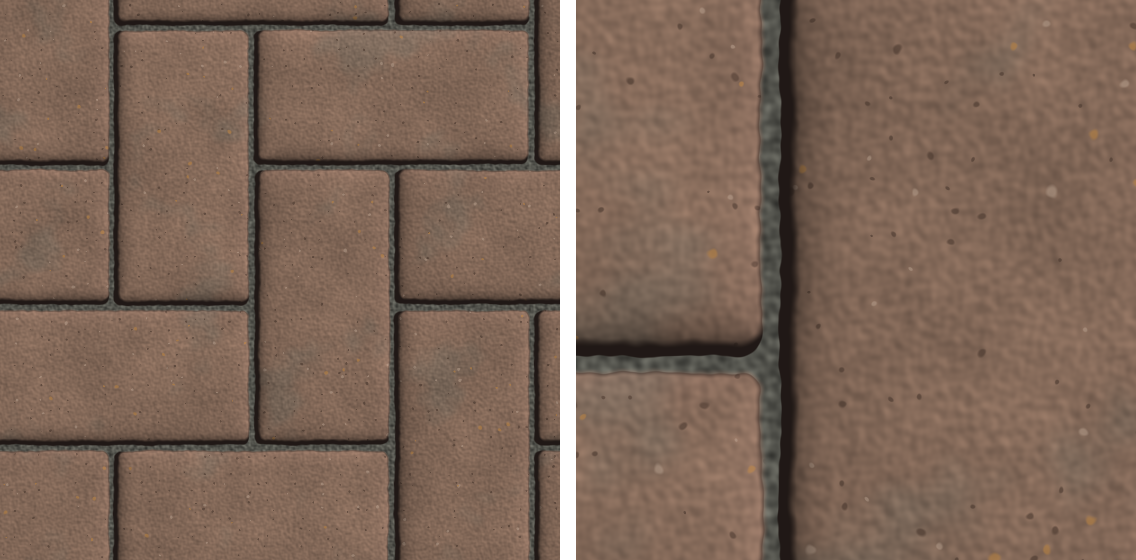
Left, the full canvas; right, a detail of the centre.
Reproduce this texture procedurally as a WebGL 1 fragment shader.

```glsl
precision highp float;

uniform vec2 u_resolution;

// Layout, lengths in paver widths
const float CELLS = 4.0;
const vec2 LAYOUT_SHIFT = vec2(0.794, 0.802);
const float JOINT_HALF = 0.020;
const float CORNER_RADIUS = 0.05;
const float SIDE_SHIFT = 0.017;
const float PLACEMENT_JITTER = 0.010;
const float EDGE_WOBBLE = 0.012;
const float EDGE_CHIPPING = 0.007;

// Colours
const vec3 CLAY = vec3(0.505, 0.403, 0.340);
const vec3 ROSY_RIM = vec3(0.075, 0.055, 0.052);
const vec3 GREY_STAIN = vec3(0.455, 0.405, 0.355);
const vec3 SIDE_SHADOW = vec3(0.125, 0.095, 0.085);
const vec3 MORTAR = vec3(0.325, 0.325, 0.300);
const vec3 OCHRE = vec3(0.68, 0.49, 0.27);
const vec3 PALE_GRIT = vec3(0.70, 0.61, 0.54);
const vec3 PIT = vec3(0.30, 0.23, 0.19);

// Surface wear
const vec2 TOWARD_LIGHT = vec2(0.0022, 0.0026);
const float RELIEF = 0.13;
const float GRAIN = 0.13;
const float MOTTLE = 0.11;
const float TONE_SPREAD = 0.06;

float hash(vec2 p) {
  vec3 q = fract(p.xyx * vec3(0.1031, 0.1030, 0.0973));
  q += dot(q, q.yzx + 33.33);
  return fract((q.x + q.y) * q.z);
}

float cornerSlope(vec2 cell, vec2 offset, float period) {
  float angle = 6.2832 * hash(mod(cell, period) + period * 1.7);
  return dot(vec2(cos(angle), sin(angle)), offset);
}

// Gradient noise that wraps at the canvas border
float noise(vec2 uv, float period) {
  vec2 p = uv * period;
  vec2 i = floor(p);
  vec2 f = p - i;
  vec2 w = f * f * f * (f * (f * 6.0 - 15.0) + 10.0);
  vec2 e = vec2(1.0, 0.0);
  float low = mix(cornerSlope(i, f, period), cornerSlope(i + e.xy, f - e.xy, period), w.x);
  float high = mix(cornerSlope(i + e.yx, f - e.yx, period), cornerSlope(i + e.xx, f - e.xx, period), w.x);
  return mix(low, high, w.y);
}

float surfaceHeight(vec2 uv) {
  return 0.6 * noise(uv, 96.0) + 0.7 * noise(uv, 190.0);
}

float roundedBox(vec2 p, vec2 halfSize) {
  vec2 d = abs(p) - halfSize + CORNER_RADIUS;
  return length(max(d, 0.0)) + min(max(d.x, d.y), 0.0) - CORNER_RADIUS;
}

// Sparse random dots, one candidate per grid cell
float specks(vec2 uv, float grid, float chance, float seed) {
  vec2 p = uv * grid;
  vec2 id = mod(floor(p), grid) + seed;
  vec2 centre = 0.25 + 0.5 * vec2(hash(id), hash(id + 17.3));
  float radius = mix(0.07, 0.20, hash(id + 41.9));
  float dotMask = 1.0 - smoothstep(radius * 0.4, radius, length(fract(p) - centre));
  return dotMask * step(hash(id + 73.1), chance);
}

void main() {
  vec2 uv = gl_FragCoord.xy / u_resolution;
  float pixel = CELLS / min(u_resolution.x, u_resolution.y);

  // Herringbone: the diagonal index tells which half of which paver this is
  vec2 p = uv * CELLS - LAYOUT_SHIFT;
  vec2 cell = floor(p);
  float part = mod(cell.x + cell.y, 4.0);
  bool upright = part > 0.5 && part < 2.5;
  vec2 size = upright ? vec2(1.0, 2.0) : vec2(2.0, 1.0);
  vec2 origin = cell;
  if (part < 0.5) origin.x -= 1.0;
  if (part > 1.5 && part < 2.5) origin.y -= 1.0;
  vec2 paver = mod(origin, CELLS);
  vec2 jitter = vec2(hash(paver + 5.2), hash(paver + 9.7)) - 0.5;
  vec2 q = p - origin + PLACEMENT_JITTER * jitter;

  // Paver body, and its top face set back from the shadowed sides
  float wobble = EDGE_WOBBLE * noise(uv, 18.0) + EDGE_CHIPPING * noise(uv, 90.0);
  float body = roundedBox(q - 0.5 * size, 0.5 * size - JOINT_HALF) + wobble;
  float face = roundedBox(q - 0.5 * size - SIDE_SHIFT, 0.5 * size - JOINT_HALF - SIDE_SHIFT) + wobble;
  float bodyMask = 1.0 - smoothstep(-pixel, pixel, body);
  float soft = max(0.012, pixel);
  float faceMask = 1.0 - smoothstep(-soft, soft, face);

  // Clay surface
  float relief = surfaceHeight(uv) - surfaceHeight(uv + TOWARD_LIGHT);
  float grain = noise(uv, 140.0);
  float mottle = noise(uv, 9.0) + 0.6 * noise(uv, 27.0);
  float tone = TONE_SPREAD * (hash(paver + 2.4) - 0.5);
  float stain = smoothstep(0.15, 0.5, noise(uv, 7.0) + 0.25 * noise(uv, 31.0));
  vec3 clay = mix(CLAY, GREY_STAIN, 0.6 * stain);
  clay *= 1.0 + RELIEF * relief + GRAIN * grain + MOTTLE * mottle + tone;

  // Grit and pits
  vec2 rough = uv + 0.002 * vec2(noise(uv, 110.0), noise(uv, 130.0));
  clay = mix(clay, PIT, 0.65 * specks(rough, 62.0, 0.16, 3.0));
  clay = mix(clay, PALE_GRIT, 0.55 * specks(rough, 48.0, 0.07, 130.0));
  clay = mix(clay, OCHRE, 0.70 * specks(rough, 40.0, 0.05, 260.0));

  // Lit upper and right rim, falling shade on lower and left rim
  vec2 remaining = size - q;
  float litRim = exp(-max(min(remaining.x, remaining.y) - JOINT_HALF, 0.0) / 0.06);
  float darkRim = exp(-max(min(q.x, q.y) - 0.055, 0.0) / 0.045);
  clay = (clay + ROSY_RIM * litRim) * (1.0 - 0.38 * darkRim);

  vec3 mortar = MORTAR * (1.0 + 0.45 * grain + 0.30 * relief);
  vec3 color = mix(mortar, SIDE_SHADOW, bodyMask);
  gl_FragColor = vec4(mix(color, clay, faceMask), 1.0);
}
```
